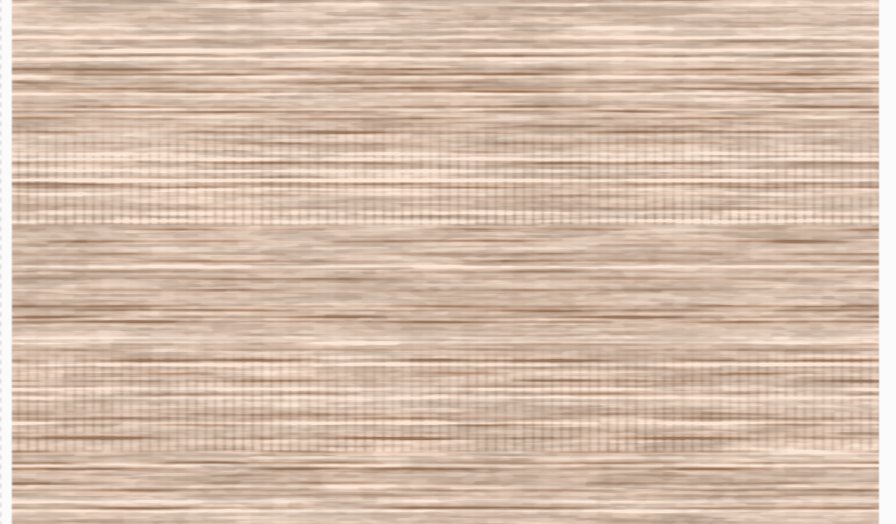
Give the GLSL for this texture, as a Shadertoy shader.

```glsl
// Woven straw cloth: long horizontal fibres in beige and brown between white margins.
// Stretched soft cellular noise gives the fibres, jittered rows give the fine
// pale and dark threads, and thin upright ribs cross two wide bands.

float hash(vec2 p) {
    return fract(sin(dot(p, vec2(127.1, 311.7))) * 43758.55);
}

// Soft cellular noise: random cell tones blended by distance, centred on zero
float fibres(vec2 p) {
    vec2 cell = floor(p);
    float tone = 0.0, total = 0.0;
    for (int j = -1; j <= 1; j++)
    for (int i = -1; i <= 1; i++) {
        vec2 id = cell + vec2(i, j);
        vec2 seed = id + 0.5 + 0.8 * (vec2(hash(id), hash(id + 37.0)) - 0.5);
        vec2 d = p - seed;
        float weight = exp(-7.0 * dot(d, d));
        tone += weight * (hash(id + 71.0) - 0.5);
        total += weight;
    }
    return tone / total;
}

// Thin threads, one per jittered row, fading in and out along their length
float threads(vec2 p, float rows, float seed, float fading, float sharpness) {
    float y = p.y * rows, sum = 0.0;
    for (int i = -1; i <= 1; i++) {
        float id = floor(y) + float(i);
        float r = hash(vec2(id, seed));
        float d = y - id - 0.5 - 0.6 * (hash(vec2(id, seed + 5.0)) - 0.5);
        float wave = 0.6 * sin(p.x * (5.0 + 6.0 * r) + id * 2.4)
                   + 0.4 * sin(p.x * 23.0 + id * 4.1);
        sum += pow(r, 1.5) * (0.8 + fading * wave) * exp(-sharpness * d * d);
    }
    return sum;
}

void mainImage(out vec4 fragColor, in vec2 fragCoord) {
    vec2 uv = fragCoord / iResolution.xy;
    vec2 p = fragCoord / iResolution.y;

    // Barely visible sag of the dark threads and fibres
    vec2 q = p;
    q.y += 0.0005 * sin(p.x * 5.0 + p.y * 23.0) + 0.0003 * sin(p.x * 14.0 - p.y * 61.0);

    // Fibres and short grain
    float broad = fibres(q * vec2(3.6, 52.0));
    float fine = fibres(q * vec2(8.0, 185.0) + 19.0);
    float grain = fibres(p * vec2(42.0, 170.0) + 91.0);
    float tone = 0.63 + 0.30 * broad + 0.50 * fine + 0.30 * grain;

    // Straight, unbroken pale threads and shorter dark ones
    float pale = threads(p, 60.0, 3.0, 0.15, 22.0);
    float dark = threads(q + vec2(0.0, 0.002), 82.0, 11.0, 0.75, 16.0);
    tone += 1.02 * pale - 0.90 * dark;

    // Thin upright ribs in the bands, with a pale row at each band's foot
    float phase = fract((1.0 - p.y) / 0.433);
    float band = smoothstep(0.50, 0.66, phase) * smoothstep(1.0, 0.98, phase);
    float foot = smoothstep(0.92, 0.95, phase) * smoothstep(0.995, 0.975, phase);
    float wave = 0.5 + 0.5 * cos(6.2832 * 56.0 * p.x);
    float rib = 0.375 - wave * wave;
    float ribFade = 0.8 + 0.9 * fibres(p * vec2(9.0, 75.0) + 53.0);
    tone += rib * ribFade * (0.02 + 0.20 * band + 0.14 * foot) + 0.12 * foot;

    // Straw colours, the dark threads a little redder
    vec3 brown = vec3(0.67, 0.56, 0.48);
    vec3 cream = vec3(0.93, 0.84, 0.77);
    vec3 color = mix(brown, cream, clamp(tone, -0.35, 1.24));
    color += vec3(0.03, 0.0, -0.02) * (dark - 0.15) + vec3(0.02, 0.0, -0.01) * fine;

    // White margins with a faint dotted selvage at the far left
    float cloth = smoothstep(0.0115, 0.0150, uv.x) * smoothstep(0.9825, 0.9795, uv.x);
    float dots = smoothstep(0.003, 0.001, uv.x) * (0.5 + 0.5 * cos(6.2832 * 55.0 * p.y));
    vec3 margin = vec3(0.985) - vec3(0.08, 0.11, 0.13) * dots;
    fragColor = vec4(mix(margin, color, cloth), 1.0);
}
```
